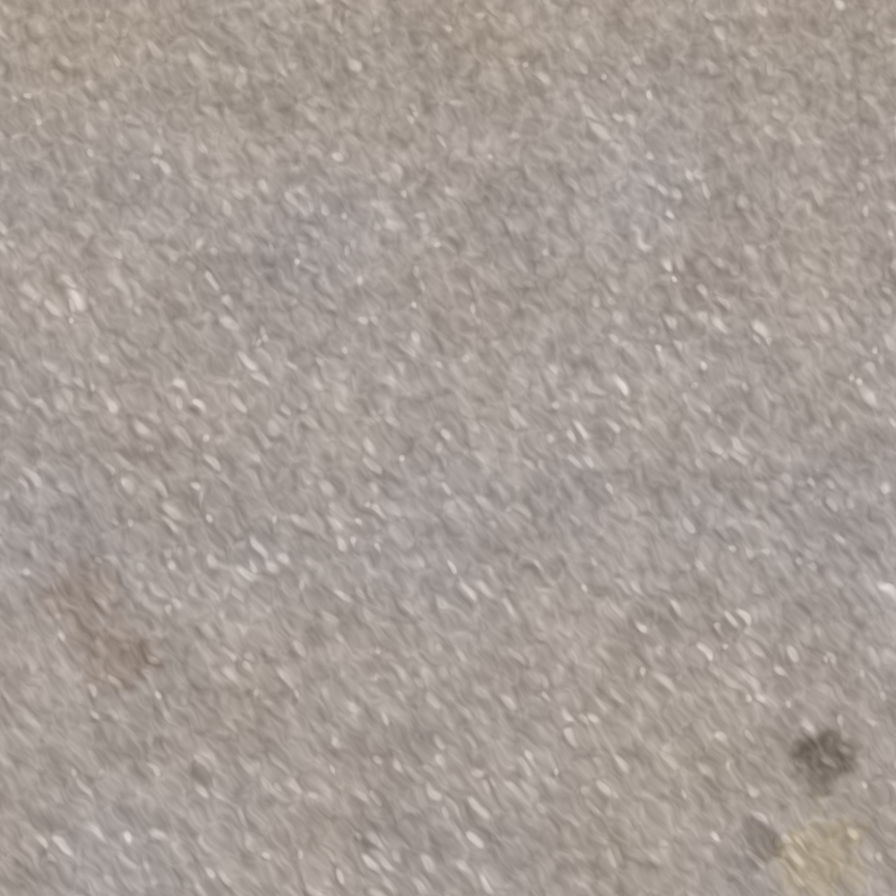
Reproduce this texture procedurally as a Shadertoy shader.

```glsl
// Weathered grey-beige stone with slanted fine grains, pale chips and faint stains.

vec2 hash2(vec2 p) {
    vec3 a = fract(p.xyx * vec3(0.1031, 0.1030, 0.0973));
    a += dot(a, a.yzx + 33.33);
    return fract((a.xx + a.yz) * a.zy);
}

vec2 gradient(vec2 cell) {
    float angle = 6.2832 * hash2(cell + 200.0).x;
    return vec2(cos(angle), sin(angle));
}

// Gradient noise, roughly -0.7 to 0.7
float noise(vec2 p) {
    vec2 i = floor(p), f = p - i;
    vec2 u = f * f * f * (f * (f * 6.0 - 15.0) + 10.0);
    vec2 e = vec2(1.0, 0.0);
    float low = mix(dot(gradient(i), f), dot(gradient(i + e), f - e), u.x);
    float high = mix(dot(gradient(i + e.yx), f - e.yx), dot(gradient(i + 1.0), f - 1.0), u.x);
    return mix(low, high, u.y);
}

// Scattered soft chips of varied size and brightness, 0 to 1
float chips(vec2 p) {
    vec2 cell = floor(p);
    float brightest = 0.0;
    for (int y = -1; y <= 1; y++) {
        for (int x = -1; x <= 1; x++) {
            vec2 id = cell + vec2(x, y);
            vec2 kind = hash2(id + 71.0);
            vec2 d = p - id - 0.15 - 0.7 * hash2(id + 13.0);
            d.x += d.y * (kind.y - 0.5);
            float radius = mix(0.25, 0.55, kind.y);
            float shape = 1.0 - smoothstep(radius * 0.35, radius * 1.15, length(d));
            brightest = max(brightest, shape * kind.x * kind.x * kind.x);
        }
    }
    return brightest;
}

// Soft round stain with a ragged outline
float stain(vec2 uv, vec2 center, float radius) {
    float ragged = 0.5 * noise(uv * 32.0) + 0.35 * noise(uv * 75.0);
    return 1.0 - smoothstep(0.4, 1.2, length(uv - center) / radius + ragged);
}

void mainImage(out vec4 fragColor, in vec2 fragCoord) {
    vec2 uv = fragCoord / iResolution.y;

    // Grains lean to the left, and stand steeper and finer toward the top
    vec2 lean = vec2(uv.x + 0.65 * uv.y - 0.15 * uv.y * uv.y, uv.y);
    vec2 grain = lean * vec2(68.0, 40.0 + 8.0 * uv.y);
    grain += 0.45 * vec2(noise(uv * 45.0), noise(uv * 45.0 + 31.0));

    // Layered grain, from broad mottling to fine grit
    float tone = 0.05 * noise(uv * 8.0 + 3.0);
    tone += 0.06 * noise(lean * vec2(28.0, 21.0));
    tone += 0.095 * noise(grain);
    tone += 0.08 * noise(grain * 1.9 + 17.0);
    tone += 0.025 * noise(grain * 3.7 + 41.0);

    // Pale chips with a slight shadow on their lower left
    float contrast = 0.85 + 0.5 * noise(uv * 6.0 + 50.0) - 0.2 * smoothstep(0.6, 1.0, uv.y);
    tone += 0.17 * contrast * chips(grain * 0.92);
    tone -= 0.035 * contrast * chips(grain * 0.92 + vec2(0.45, 0.3));

    vec3 color = vec3(0.648, 0.609, 0.583) + tone;

    // Warm and cool drifts of tint
    float warmth = noise(uv * 3.5 + 9.0) + 0.5 * noise(uv * 9.0 + 5.0);
    warmth += 0.6 * smoothstep(0.75, 1.0, uv.y) - 0.1;
    color += warmth * vec3(0.008, -0.002, -0.022);

    // Brown stains at the left, dark pits and a yellow patch at the lower right
    float brown = max(stain(uv, vec2(0.09, 0.34), 0.055), stain(uv, vec2(0.13, 0.27), 0.05));
    color -= brown * vec3(0.06, 0.075, 0.085);
    color -= 0.19 * stain(uv, vec2(0.92, 0.15), 0.036);
    color -= 0.11 * stain(uv, vec2(0.85, 0.06), 0.03);
    color += stain(uv, vec2(0.91, 0.04), 0.06) * vec3(0.02, 0.01, -0.04);

    fragColor = vec4(clamp(color, 0.0, 1.0), 1.0);
}
```
